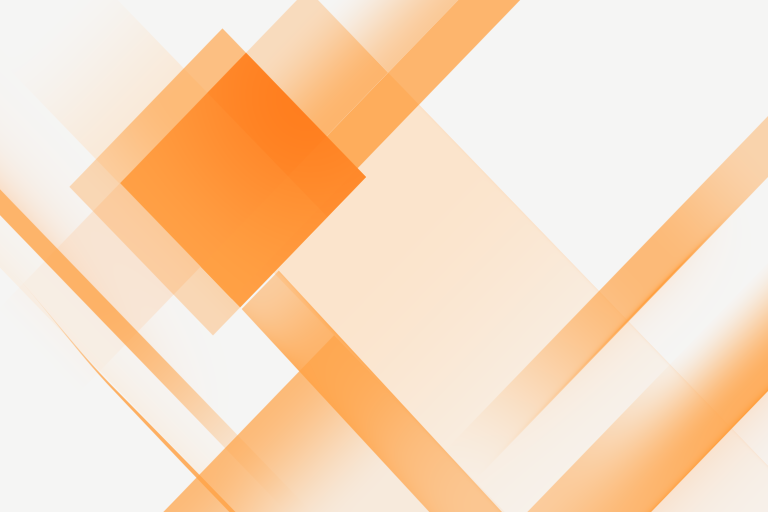
A WebGL 1 fragment shader for this background:

```glsl
precision highp float;

uniform vec2 u_resolution;

const vec3 PAPER = vec3(0.962, 0.961, 0.957);
const vec3 CREAM = vec3(0.985, 0.895, 0.80);
const vec3 PEACH = vec3(0.99, 0.80, 0.64);
const vec3 ORANGE = vec3(1.0, 0.64, 0.28);
const vec3 EMBER = vec3(1.0, 0.47, 0.09);
const float SLOPE = 0.966;

// Antialiased step
float edge(float x, float at, float blur) {
  return smoothstep(at - blur, at + blur, x);
}

// Antialiased strip between two parallel edges
float strip(float x, float lo, float hi, float blur) {
  return edge(x, lo, blur) * (1.0 - edge(x, hi, blur));
}

// Glow that starts sharply at an edge and decays beyond it
float falloff(float x, float at, float reach, float blur) {
  return edge(x, at, blur) * exp(-max(x - at, 0.0) / reach);
}

// Thin highlight centred on a line
float rim(float x, float at, float width) {
  return exp(-abs(x - at) / width);
}

// Pale panels and slim stripes on the left
vec3 leftPanels(vec3 col, float u, float v, float blur) {
  float corner = strip(v, -0.113, 0.230, blur) * (1.0 - edge(u, 0.580, blur));
  col = mix(col, CREAM, corner * 0.75 * smoothstep(0.12, 0.58, u));

  float haze = strip(u, 0.580, 0.895, blur) * (1.0 - edge(v, -0.111, blur));
  col = mix(col, PEACH, haze * 0.42 * smoothstep(-0.62, -0.15, v));

  float glow = falloff(v, -0.357, 0.06, blur) * (1.0 - smoothstep(0.3, 1.3, u));
  col = mix(col, PEACH, glow * 0.55);
  glow = falloff(v, -0.505, 0.07, blur) * (1.0 - edge(v, -0.406, blur));
  col = mix(col, CREAM, glow * 0.4);

  float stripe = strip(v, -0.406, -0.357, blur);
  col = mix(col, ORANGE, stripe * 0.8 * (1.0 - smoothstep(0.75, 1.6, u)));

  float center = -0.488 - 0.024 * smoothstep(0.5, 0.95, u);
  float halfWidth = 0.006 * smoothstep(0.5, 1.4, u);
  float needle = strip(v, center - halfWidth, center + halfWidth, blur);
  return mix(col, ORANGE, needle * 0.85 * smoothstep(0.5, 1.0, u));
}

// Large pale square with the panel and beam below it
vec3 lowerPanels(vec3 col, float u, float v, float blur) {
  float square = strip(v, 0.020, 0.621, blur) * edge(u, 1.016, blur);
  col = mix(col, CREAM, square * mix(1.0, 0.2, smoothstep(1.2, 2.15, u)));
  col = mix(col, PEACH, square * rim(v, 0.621, 0.003) * 0.3);

  float panel = edge(u, 1.285, blur) * (1.0 - edge(v, 0.020, blur));
  col = mix(col, ORANGE, panel * mix(0.72, 0.14, smoothstep(1.27, 1.66, u)));

  float tilted = v + 0.022 * (u - 1.055);
  float beam = strip(tilted, -0.111, 0.034, blur) * edge(u, 1.055, blur);
  float strength = 0.5 + 0.28 * smoothstep(1.05, 1.3, u);
  strength -= 0.28 * smoothstep(1.4, 1.9, u);
  strength += 0.12 * rim(tilted, -0.111, 0.03) + 0.15 * rim(tilted, 0.034, 0.004);
  return mix(col, ORANGE, beam * strength);
}

// Two rising beams on the right with bright lower rims
vec3 rightBeams(vec3 col, float u, float v, float blur) {
  float reach = smoothstep(0.0, 0.75, v);
  float strength = 0.72 * reach * (1.0 - 0.42 * smoothstep(0.8, 1.2, v));
  float accent = reach * (1.0 - smoothstep(0.75, 1.1, v));
  col = mix(col, PEACH, falloff(u, 1.832, 0.05, blur) * accent * 0.25);
  strength += 0.35 * accent * rim(u, 1.830, 0.005);
  col = mix(col, ORANGE, strip(u, 1.719, 1.834, blur) * strength);

  float soft = 0.85 * smoothstep(1.98, 2.2, u);
  float base = 0.48 + 0.25 * smoothstep(2.0, 2.22, u);
  strength = mix(base, soft, smoothstep(0.15, 0.7, v));
  strength += 0.2 * rim(u, 2.236, 0.008);
  col = mix(col, PEACH, falloff(u, 2.238, 0.09, blur) * 0.4);
  return mix(col, ORANGE, strip(u, 1.996, 2.238, blur) * strength);
}

// Broad beam entering from the top edge
vec3 topBeam(vec3 col, float u, float v, float blur) {
  float inner = strip(u, 0.580, 0.895, blur) * strip(v, 0.230, 0.621, blur);
  col = mix(col, ORANGE, inner * mix(0.32, 0.78, smoothstep(0.62, 0.88, u)));
  float outer = strip(u, 0.580, 0.895, blur) * edge(v, 0.621, blur);
  col = mix(col, ORANGE, outer * 0.55 * smoothstep(0.64, 0.92, u));
  float band = strip(u, 0.895, 1.016, blur) * edge(v, -0.111, blur);
  float strength = 0.78 + 0.1 * (1.0 - edge(v, 0.621, blur));
  return mix(col, ORANGE, band * strength);
}

// Overlapping translucent diamonds
vec3 diamonds(vec3 col, float u, float v, float blur) {
  float halo = strip(u, 0.488, 1.049, blur) * strip(v, -0.217, 0.381, blur);
  float strength = mix(0.36, 0.66, smoothstep(-0.2, 0.15, v));
  col = mix(col, ORANGE, halo * strength);

  float core = strip(u, 0.580, 1.049, blur) * strip(v, -0.111, 0.381, blur);
  float heat = smoothstep(-0.15, 0.4, v) * exp(-7.0 * (u - 0.78) * (u - 0.78));
  heat = 0.12 + 0.68 * heat + 0.1 * edge(v, 0.230, blur);
  heat -= 0.06 * edge(u, 0.895, blur) - 0.05 * edge(u, 1.016, blur);
  return mix(col, mix(ORANGE, EMBER, heat), core * 0.96);
}

void main() {
  vec2 p = gl_FragCoord.xy / u_resolution.y;
  float drop = (1.0 - p.y) * SLOPE;
  float u = p.x + drop;
  float v = p.x - drop;
  float blur = 1.0 / u_resolution.y;

  vec3 col = leftPanels(PAPER, u, v, blur);
  col = lowerPanels(col, u, v, blur);
  col = rightBeams(col, u, v, blur);
  col = topBeam(col, u, v, blur);
  col = diamonds(col, u, v, blur);
  gl_FragColor = vec4(col, 1.0);
}
```
